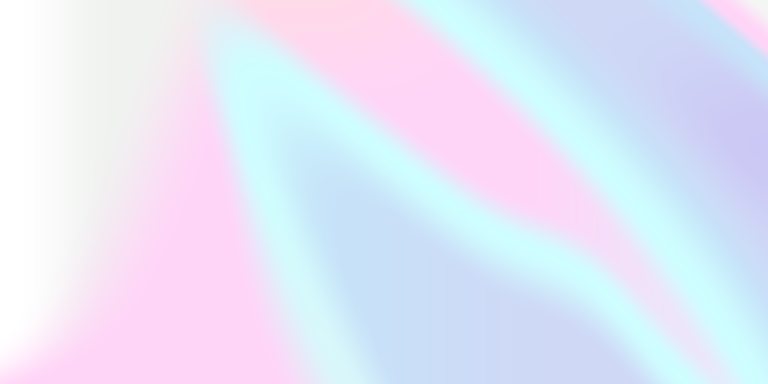
Reproduce this background procedurally as a Shadertoy shader.

```glsl
// Pastel iridescent foil: a pale sheet, a rounded fin and a diagonal fold.
// Each fold is a signed distance to a smooth curve; the distance drives
// a soft ramp from the outer colour through a cyan rim to the inner colour.

#define TIP_ROUNDING 0.20
#define RIM_OUTER 0.095
#define RIM_OUTER_LOW 0.17
#define FIN_INNER 0.13
#define FOLD_INNER 0.15

const vec3 WHITE      = vec3(1.00, 1.00, 1.00);
const vec3 PEARL      = vec3(0.94, 0.95, 0.94);
const vec3 PINK       = vec3(1.00, 0.835, 0.97);
const vec3 PEACH      = vec3(1.00, 0.855, 0.91);
const vec3 LILAC      = vec3(0.93, 0.90, 0.98);
const vec3 CYAN       = vec3(0.81, 0.995, 1.00);
const vec3 PALE_CYAN  = vec3(0.85, 0.97, 0.98);
const vec3 SKY        = vec3(0.775, 0.89, 0.975);
const vec3 PERIWINKLE = vec3(0.81, 0.85, 0.965);
const vec3 LAVENDER   = vec3(0.80, 0.785, 0.96);

float smoothMin(float a, float b, float k) {
    float h = max(k - abs(a - b), 0.0) / k;
    return min(a, b) - h * h * k * 0.25;
}

// Colour across a fold edge: the rim peaks where d is zero.
vec3 foldRamp(vec3 outer, vec3 rim, vec3 inner, float d, float outWidth, float inWidth) {
    vec3 c = mix(outer, rim, smoothstep(-outWidth, 0.0, d));
    return mix(c, inner, smoothstep(0.0, inWidth, d));
}

// White and pearl at the left, pink across the middle.
vec3 sheetColor(vec2 p) {
    vec3 pearl = mix(WHITE, PEARL, smoothstep(0.03, 0.30, p.x));
    float warm = smoothstep(0.68, 1.05, p.y) * smoothstep(1.30, 0.85, p.x);
    vec3 pink = mix(PINK, PEACH, warm);
    pink = mix(pink, LILAC, smoothstep(1.35, 1.80, p.x));
    float border = 0.19 + 0.38 * p.y - 0.25 * exp(-10.0 * p.y);
    return mix(pearl, pink, smoothstep(-0.17, 0.14, p.x - border));
}

// Rounded fin rising from the lower edge.
vec3 addFin(vec3 base, vec2 p) {
    float leftEdge = 0.905 - 0.52 * p.y + 0.18 * p.y * p.y;
    float bump = (p.x - 1.54) / 0.20;
    float topEdge = 0.78 - 0.79 * (p.x - 0.78) + 0.09 * exp(-bump * bump);
    float fromLeft = 0.92 * (p.x - leftEdge);
    float fromTop = 0.785 * (topEdge - p.y);
    float d = smoothMin(fromLeft, fromTop, TIP_ROUNDING);

    float lowLeft = smoothstep(0.1, -0.1, fromLeft - fromTop)
                  * smoothstep(0.65, 0.0, p.y);
    float outWidth = mix(RIM_OUTER, RIM_OUTER_LOW, lowLeft);
    vec3 inner = mix(SKY, PERIWINKLE, smoothstep(0.75, 1.45, p.x));
    return foldRamp(base, mix(CYAN, PALE_CYAN, lowLeft), inner, d, outWidth, FIN_INNER);
}

// Broad fold crossing from the top to the right edge.
vec3 addFold(vec3 base, vec2 p) {
    float edge = 1.966 - 0.53 * p.y - 0.32 * p.y * p.y;
    float slope = 0.53 + 0.64 * p.y;
    float d = (p.x - edge) * inversesqrt(1.0 + slope * slope);
    vec3 inner = mix(SKY, PERIWINKLE, smoothstep(0.08, 0.23, d));
    float violet = smoothstep(0.65, 0.0, length((p - vec2(2.0, 0.62)) * vec2(1.0, 1.5)));
    inner = mix(inner, LAVENDER, violet * smoothstep(0.15, 0.30, d));
    return foldRamp(base, CYAN, inner, d, RIM_OUTER, FOLD_INNER);
}

// Blue, pink and pearl stripes in the upper right corner.
vec3 addCorner(vec3 base, vec2 p) {
    float d = dot(p - vec2(1.862, 1.0), vec2(0.65, 0.76));
    vec3 c = mix(base, SKY, smoothstep(-0.14, -0.05, d));
    c = mix(c, PINK, smoothstep(-0.045, -0.002, d));
    return mix(c, mix(PEARL, WHITE, 0.3), smoothstep(0.005, 0.07, d));
}

void mainImage(out vec4 fragColor, in vec2 fragCoord) {
    vec2 p = fragCoord / iResolution.xy * vec2(2.0, 1.0);
    vec3 color = sheetColor(p);
    color = addFin(color, p);
    color = addFold(color, p);
    color = addCorner(color, p);
    fragColor = vec4(color, 1.0);
}
```
